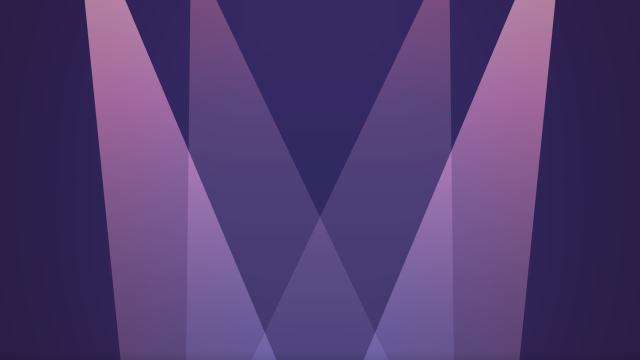
Reproduce this background procedurally as a Shadertoy shader.

```glsl
const vec3 BACK_TOP = vec3(0.220, 0.165, 0.400);
const vec3 BACK_MIDDLE = vec3(0.190, 0.160, 0.385);
const vec3 BACK_BOTTOM = vec3(0.220, 0.170, 0.385);
const vec3 BACK_EDGE = vec3(0.165, 0.115, 0.285);

// Light added by each beam at its top, bend and foot
const vec3 OUTER_TOP = vec3(0.520, 0.370, 0.310);
const vec3 OUTER_BEND = vec3(0.450, 0.265, 0.265);
const vec3 OUTER_FOOT = vec3(0.170, 0.125, 0.125);
const vec3 INNER_TOP = vec3(0.270, 0.150, 0.130);
const vec3 INNER_BEND = vec3(0.155, 0.110, 0.100);
const vec3 INNER_FOOT = vec3(0.045, 0.050, 0.060);
const vec3 COOL_SHIFT = vec3(-0.050, 0.000, 0.030);
const float BEND_DEPTH = 0.28;

// Beam edges: left and right at the top, then at the foot
const vec4 OUTER_SHAPE = vec4(0.541, 0.654, 0.121, 0.554);
const vec4 INNER_SHAPE = vec4(0.288, 0.360, -0.190, 0.372);

vec3 threeStops(vec3 top, vec3 bend, vec3 foot, float depth) {
    vec3 upper = mix(top, bend, depth / BEND_DEPTH);
    float fall = (depth - BEND_DEPTH) / (1.0 - BEND_DEPTH);
    vec3 lower = mix(bend, foot, 1.0 - pow(max(1.0 - fall, 0.0), 1.25));
    return depth < BEND_DEPTH ? upper : lower;
}

// Signed distance to the nearer slanted side, negative inside
float beamDistance(vec2 p, vec4 shape) {
    vec2 edges = mix(shape.xy, shape.zw, p.y);
    vec2 slopes = shape.zw - shape.xy;
    vec2 sides = vec2(edges.x - p.x, p.x - edges.y) / sqrt(1.0 + slopes * slopes);
    return max(sides.x, sides.y);
}

float beamMask(vec2 p, vec4 shape, float pixel) {
    return 1.0 - smoothstep(-0.7 * pixel, 0.7 * pixel, beamDistance(p, shape));
}

vec3 backdrop(vec2 p, float halfWidth) {
    vec3 centre = p.y < 0.5
        ? mix(BACK_TOP, BACK_MIDDLE, p.y * 2.0)
        : mix(BACK_MIDDLE, BACK_BOTTOM, p.y * 2.0 - 1.0);
    vec2 spread = vec2(p.x / halfWidth, (p.y - 0.5) * 0.85);
    return mix(centre, BACK_EDGE, smoothstep(0.25, 1.12, length(spread)));
}

void mainImage(out vec4 fragColor, in vec2 fragCoord) {
    // Horizontal centre at zero, depth measured down from the top
    float pixel = 1.0 / iResolution.y;
    vec2 p = vec2(fragCoord.x - 0.5 * iResolution.x, iResolution.y - fragCoord.y) * pixel;
    vec3 color = backdrop(p, 0.5 * iResolution.x * pixel);

    vec3 outerLight = threeStops(OUTER_TOP, OUTER_BEND, OUTER_FOOT, p.y);
    vec3 innerLight = threeStops(INNER_TOP, INNER_BEND, INNER_FOOT, p.y);

    // Mirrored pairs of beams
    for (int i = 0; i < 2; i++) {
        vec2 q = vec2(i == 0 ? p.x : -p.x, p.y);
        vec2 edges = mix(OUTER_SHAPE.xy, OUTER_SHAPE.zw, q.y);
        float across = clamp((q.x - edges.x) / (edges.y - edges.x), 0.0, 1.0);
        vec3 cooling = COOL_SHIFT * (1.0 - across) * q.y;
        color += (outerLight + cooling) * beamMask(q, OUTER_SHAPE, pixel);
        color += innerLight * beamMask(q, INNER_SHAPE, pixel);
    }

    // Soft shade along the floor
    color *= 1.0 - 0.08 * smoothstep(0.975, 1.0, p.y);
    fragColor = vec4(clamp(color, 0.0, 1.0), 1.0);
}
```
